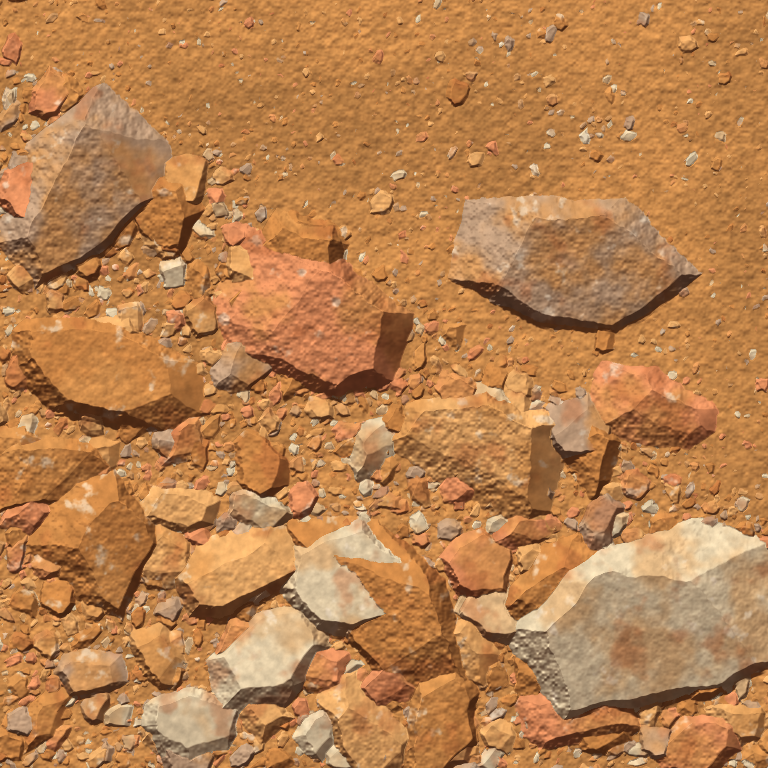
This texture is drawn by a Shadertoy shader. Its source:

```glsl
const vec3 TO_LIGHT = vec3(-0.22, 0.66, 0.72);
const vec3 SHADOW_TINT = vec3(0.38, 0.31, 0.28);
const vec3 DUST = vec3(0.79, 0.54, 0.30);
const float QUARTZ = 4.0;
const float SOIL = -1.0;

struct Surface { float height; float kind; float seed; };

// Large stones: centre, half length, angle
const int BOULDERS = 11;
const vec4 BOULDER[BOULDERS] = vec4[](
    vec4(0.41, 0.58, 0.18, -0.52), vec4(0.75, 0.66, 0.21, -0.13),
    vec4(0.84, 0.19, 0.24, 0.50), vec4(0.64, 0.41, 0.14, -0.30),
    vec4(0.11, 0.75, 0.17, 0.80), vec4(0.15, 0.51, 0.15, -0.30),
    vec4(0.85, 0.47, 0.12, -0.30), vec4(0.05, 0.38, 0.11, 0.20),
    vec4(0.31, 0.26, 0.11, 0.40), vec4(0.51, 0.20, 0.19, -0.90),
    vec4(0.35, 0.14, 0.12, 0.50));
const float BOULDER_KIND[BOULDERS] = float[](
    2.0, 3.0, 4.0, 1.0, 3.0, 0.0, 2.0, 0.0, 1.0, 0.0, 4.0);

float hash(vec2 p) {
    vec3 q = fract(p.xyx * 0.1031);
    q += dot(q, q.yzx + 33.33);
    return fract((q.x + q.y) * q.z);
}

float noise(vec2 p) {
    vec2 i = floor(p), f = fract(p);
    f = f * f * (3.0 - 2.0 * f);
    return mix(mix(hash(i), hash(i + vec2(1, 0)), f.x),
               mix(hash(i + vec2(0, 1)), hash(i + vec2(1, 1)), f.x), f.y);
}

float fbm(vec2 p) {
    float sum = 0.0, gain = 0.53;
    for (int i = 0; i < 4; i++) {
        sum += gain * noise(p);
        p = mat2(1.6, 1.2, -1.2, 1.6) * p + 7.3;
        gain *= 0.5;
    }
    return sum;
}

// Height of a faceted stone: the lowest of its tilted planes
float stone(vec2 p, float halfLength, float aspect, float angle, float seed) {
    if (dot(p, p) > halfLength * halfLength) return -1.0;
    float c = cos(angle), s = sin(angle);
    vec2 q = vec2(c * p.x + s * p.y, c * p.y - s * p.x) / (halfLength * vec2(1.0, aspect));
    float rim = 1.0 - length(q);
    if (rim < 0.0) return -1.0;
    vec2 tilt = vec2(hash(vec2(seed, 31.0)), hash(vec2(seed, 47.0))) - 0.5;
    float height = min(3.0 * rim, 0.36 + 0.5 * dot(tilt, q));
    for (int i = 0; i < 7; i++) {
        float a = hash(vec2(seed, float(i) + 3.0));
        float b = hash(vec2(seed + 9.0, float(i) + 61.0));
        float turn = 6.2832 * (float(i) + 0.8 * a) / 7.0;
        float reach = mix(0.66, 0.92, b);
        float steep = mix(0.6, 2.4, fract(a * 7.0 + b));
        height = min(height, steep * (reach - dot(q, vec2(cos(turn), sin(turn)))));
    }
    return height * halfLength * aspect;
}

void place(inout Surface top, float height, float kind, float seed) {
    if (height > top.height) top = Surface(height, kind, seed);
}

float pileMask(vec2 p) {
    return 1.0 - smoothstep(-0.04, 0.04, p.y + 0.62 * p.x - 0.95);
}

// One grid of jittered stones; coarse sizes stay inside the pile
void scatter(inout Surface top, vec2 p, float cell, float layer) {
    vec2 corner = floor(p / cell - 0.5);
    for (int k = 0; k < 4; k++) {
        vec2 id = corner + vec2(k & 1, k >> 1);
        vec2 key = id + 40.0 + 57.0 * layer;
        float r = hash(key), size = hash(key + 11.3), turn = hash(key + 23.7);
        vec2 jitter = 0.6 * vec2(hash(key + 5.1), hash(key + 8.9)) - 0.3;
        vec2 centre = (id + 0.5 + jitter) * cell;
        float pile = pileMask(centre);
        float presence = mix(max(0.0, 0.08 + 0.3 * (layer - 2.0)), 0.85, pile);
        if (r > presence) continue;
        float radius = cell * mix(0.16 + 0.36 * size * size, 0.36 + 0.32 * size, pile);
        float kind = floor(5.0 * pow(fract(r * 37.0 + size), 1.25));
        float h = stone(p - centre, radius, mix(0.55, 0.95, turn), 6.2832 * turn, size * 97.0);
        place(top, h, kind, size * 97.0);
    }
}

Surface ground(vec2 p) {
    float rough = noise(p * 140.0) + 0.5 * noise(p * 290.0);
    vec2 warped = p + 0.010 * (vec2(noise(p * 28.0), noise(p * 28.0 + 19.0)) - 0.5)
                + 0.0025 * (rough - 0.75);
    Surface top = Surface(0.002 * noise(p * 35.0), SOIL, 0.0);
    for (int i = 0; i < BOULDERS; i++) {
        vec4 b = BOULDER[i];
        float seed = float(i) * 5.7 + 2.0;
        float h = stone(warped - b.xy, b.z, mix(0.46, 0.72, hash(vec2(seed, 4.0))), b.w, seed);
        place(top, h, BOULDER_KIND[i], seed);
    }
    float cell = 0.17;
    for (int layer = 0; layer < 5; layer++) {
        scatter(top, warped, cell, float(layer));
        cell *= 0.53;
    }
    top.height += (top.kind == QUARTZ ? 0.0005 : 0.0015) * rough;
    return top;
}

vec3 mineral(float kind) {
    if (kind < 0.5) return vec3(0.75, 0.49, 0.26);
    if (kind < 1.5) return vec3(0.85, 0.62, 0.38);
    if (kind < 2.5) return vec3(0.84, 0.53, 0.35);
    if (kind < 3.5) return vec3(0.71, 0.57, 0.45);
    return vec3(0.83, 0.74, 0.60);
}

// Stone colour under patches of dust, with pale flecks
vec3 albedo(vec2 p, Surface s) {
    float grain = fbm(p * 110.0), patches = fbm(p * 17.0 + s.seed);
    vec3 color = mix(DUST * 0.9, DUST, smoothstep(0.3, 0.7, fbm(p * 6.0)));
    if (s.kind != SOIL) {
        float cover = smoothstep(0.43, 0.68, patches) * (s.kind == QUARTZ ? 0.45 : 0.75);
        color = mix(mineral(s.kind), DUST, cover);
        float fleck = smoothstep(0.66, 0.82, fbm(p * 48.0 + s.seed));
        color = mix(color, vec3(0.90, 0.82, 0.72), fleck * 0.6);
        color = mix(color, vec3(0.66, 0.36, 0.20), 0.4 * smoothstep(0.56, 0.75, fbm(p * 25.0 - s.seed)));
    }
    return color * (0.86 + 0.28 * grain);
}

float sunlight(vec2 p, float height) {
    vec2 heading = normalize(TO_LIGHT.xy);
    float climb = TO_LIGHT.z / length(TO_LIGHT.xy), reach = 0.004, blocked = 0.0;
    for (int i = 0; i < 6; i++) {
        float above = ground(p + heading * reach).height - height - climb * reach;
        blocked = max(blocked, above);
        reach *= 1.58;
    }
    return 1.0 - smoothstep(0.0, 0.004, blocked);
}

vec3 shade(vec2 p) {
    const float STEP = 0.0018;
    Surface s = ground(p);
    vec2 slope = vec2(ground(p + vec2(STEP, 0)).height, ground(p + vec2(0, STEP)).height) - s.height;
    vec3 normal = normalize(vec3(-slope / STEP, 1.0));
    float facing = clamp(dot(normal, TO_LIGHT) / TO_LIGHT.z, 0.0, 1.22);
    float light = facing * sunlight(p, s.height);
    return albedo(p, s) * mix(SHADOW_TINT, vec3(1.0), light);
}

void mainImage(out vec4 fragColor, in vec2 fragCoord) {
    // Two diagonal samples soften the outlines
    vec3 color = vec3(0.0);
    for (int i = 0; i < 2; i++) {
        vec2 offset = vec2(0.5 * float(i) - 0.25);
        color += 0.5 * shade((fragCoord + offset) / iResolution.y);
    }
    fragColor = vec4(color, 1.0);
}
```
